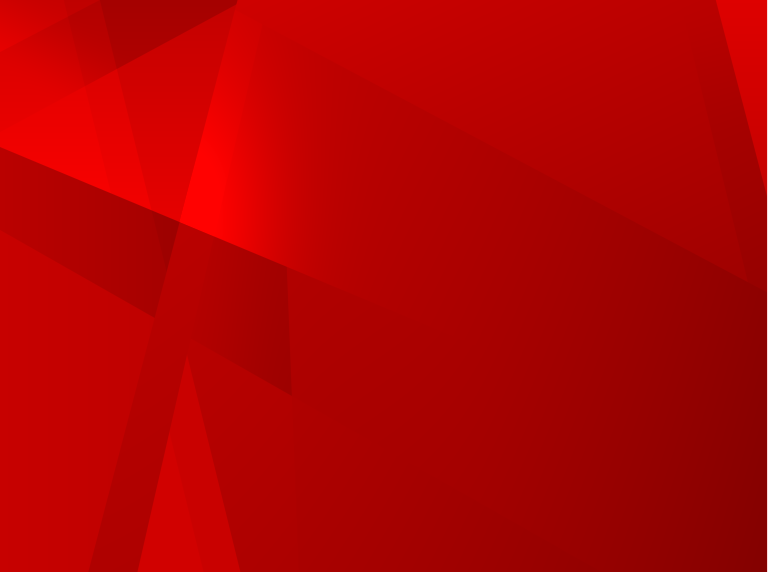
Write a WebGL 1 fragment shader that draws this background.

```glsl
precision mediump float;
// Overlapping translucent red shards: straight lines cut the canvas into
// facets, each shaded by its own soft ramp, with a warm glow where they meet.
// One brightness value is built up by facet masks and tinted red at the end.
uniform vec2 u_resolution;

#define GLOW_CENTER vec2(0.245, 0.60)
#define GLOW_SIZE vec2(0.115, 0.30)
#define GLOW_GAIN 0.29
#define CROSS_SHADE 0.055
#define FAINT_SHADE 0.03
#define EDGE_PIXELS 0.7
#define MARGIN_WIDTH 0.002
#define MARGIN_COLOR vec3(1.0, 0.85, 0.85)
#define TINT vec3(1.0, 0.006, 0.002)

// Smooth mask: 1 on the left of the directed line a -> b, 0 on the right.
float leftOf(vec2 p, vec2 a, vec2 b) {
  vec2 dir = normalize((b - a) * u_resolution);
  vec2 rel = (p - a) * u_resolution;
  return smoothstep(-EDGE_PIXELS, EDGE_PIXELS, dir.x * rel.y - dir.y * rel.x);
}

// Linear brightness ramp across the canvas.
float ramp(vec2 p, float start, vec2 slope) {
  return start + dot(p, slope);
}

void main() {
  vec2 p = gl_FragCoord.xy / u_resolution;

  // Long diagonals: masks are 1 above each line.
  float aboveMain = leftOf(p, vec2(0.0, 0.743), vec2(0.378, 0.531));
  float aboveRoof = leftOf(p, vec2(0.306, 0.983), vec2(1.0, 0.488));
  float aboveFold = leftOf(p, vec2(0.0, 0.598), vec2(0.652, 0.100));
  float aboveVeil = leftOf(p, vec2(0.0, 0.769), vec2(0.306, 0.991));
  float aboveCorner = leftOf(p, vec2(0.0, 0.909), vec2(0.130, 1.0));

  // Steep lines: masks are 1 on the right of each line.
  float rightBeam = leftOf(p, vec2(0.306, 0.983), vec2(0.115, 0.0));
  float rightInner = leftOf(p, vec2(0.349, 1.0), vec2(0.179, 0.0));
  float rightCross = leftOf(p, vec2(0.130, 1.0), vec2(0.313, 0.0));
  float rightEcho = leftOf(p, vec2(0.083, 1.0), vec2(0.265, 0.0));
  float rightSeam = leftOf(p, vec2(0.370, 0.65), vec2(0.389, 0.0));
  float rightWing = leftOf(p, vec2(0.885, 1.0), vec2(0.975, 0.500));
  float rightSliver = leftOf(p, vec2(0.932, 1.0), vec2(1.0, 0.650));

  // Broad field darkening toward the lower right.
  float field = ramp(p, 0.70, vec2(0.0, 0.08)) - 0.185 * p.x * p.x;

  // Lit facet between the main diagonal and the roof.
  vec2 g = (p - GLOW_CENTER) / GLOW_SIZE;
  float lit = field + GLOW_GAIN * exp(-dot(g, g));
  lit += 0.02 * (1.0 - rightInner);

  // Roof facet and the bright sliver at the right edge.
  float roof = ramp(p, 0.65, vec2(-0.13, 0.20));
  roof -= FAINT_SHADE * rightWing * smoothstep(1.0, 0.75, p.y);
  float upper = mix(lit, roof, aboveRoof);
  upper = mix(upper, ramp(p, 0.58, vec2(0.0, 0.29)), rightSliver * aboveRoof);

  // Fan of facets in the upper left.
  float fan = ramp(p, 1.20, vec2(0.0, -0.35));
  fan -= FAINT_SHADE * rightEcho + CROSS_SHADE * rightCross;
  float veil = 0.02 + 0.10 * smoothstep(0.0, 0.20, p.x + p.y - 0.88);
  fan -= aboveVeil * (veil - 0.05 * aboveCorner);
  upper = mix(fan, upper, rightBeam);

  // Folded band and plain field below the main diagonal.
  float foldDepth = mix(0.02, 0.08, smoothstep(0.24, 0.38, p.x));
  float foldTail = 0.02 * (1.0 - smoothstep(0.38, 0.65, p.x));
  float lower = field - aboveFold * rightInner * mix(foldDepth, foldTail, rightSeam);
  lower -= 0.012 * (1.0 - rightInner) + 0.01 * rightSeam * (1.0 - aboveFold);

  // Bright spike between the inner beam edge and the crossing line.
  float spike = 0.82 - FAINT_SHADE * rightEcho;
  lower = mix(lower, spike, rightInner * (1.0 - rightCross));

  // Left side of the beam: shaded band over a flat panel.
  float band = ramp(p, 0.73, vec2(-0.37, 0.0)) - FAINT_SHADE * rightCross;
  float panel = ramp(p, 0.78, vec2(-0.15, 0.0));
  lower = mix(mix(panel, band, aboveFold), lower, rightBeam);

  float red = clamp(mix(lower, upper, aboveMain), 0.0, 1.0);

  // Thin pale margin along the right side.
  float margin = smoothstep(1.0 - MARGIN_WIDTH, 1.0 - 0.5 * MARGIN_WIDTH, p.x);
  gl_FragColor = vec4(mix(red * TINT, MARGIN_COLOR, margin), 1.0);
}
```
